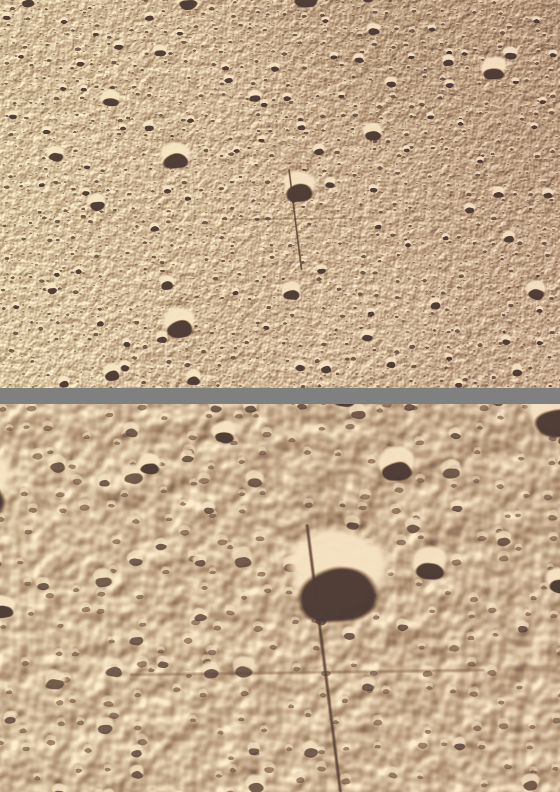
Top, the full canvas; bottom, a detail of the centre.
Write a Shadertoy shader that draws this texture.

```glsl
// Cratered dusty ground seen from above in low, warm light.
// Embossed gradient noise makes the rough soil; five octaves of jittered cells
// scatter craters with a lit far wall and a shadowed floor; a thin reticle lies on top.

#define BASE_TONE 0.735
#define RELIEF 0.27
#define RELIEF_SCALE 34.0
#define SMALLEST_CELL 0.0225
#define CRATER_LAYERS 5
#define SMALL_DENSITY 0.75
#define LARGE_DENSITY 0.28
#define SHADOW_COLOR vec3(0.27, 0.205, 0.195)
#define SOIL_COLOR vec3(0.66, 0.55, 0.435)
#define LIT_COLOR vec3(0.96, 0.90, 0.785)
#define RETICLE_WIDTH 0.0016

vec2 hash22(vec2 p) {
    vec3 a = fract(p.xyx * vec3(0.1031, 0.1030, 0.0973));
    a += dot(a, a.yzx + 33.33);
    return fract((a.xx + a.yz) * a.zy);
}

vec2 gradientAt(vec2 cell) {
    float angle = 6.2832 * hash22(cell).x;
    return vec2(cos(angle), sin(angle));
}

float gradientNoise(vec2 p) {
    vec2 i = floor(p), f = fract(p);
    vec2 u = f * f * f * (f * (f * 6.0 - 15.0) + 10.0);
    vec2 e = vec2(1.0, 0.0);
    float a = dot(gradientAt(i), f);
    float b = dot(gradientAt(i + e), f - e);
    float c = dot(gradientAt(i + e.yx), f - e.yx);
    float d = dot(gradientAt(i + e.xx), f - e.xx);
    return mix(mix(a, b, u.x), mix(c, d, u.x), u.y);
}

// Difference of noise along the light direction, over three octaves
float soilRelief(vec2 p) {
    float sum = 0.0, freq = RELIEF_SCALE, weight = 0.6;
    for (int i = 0; i < 3; i++) {
        vec2 q = p * freq + 17.0 * float(i);
        sum += weight * (gradientNoise(q) - gradientNoise(q + vec2(-0.28, 0.45)));
        freq *= 2.0;
        weight = 1.1;
    }
    return sum;
}

// One crater in units of its radius: outer shade, lit wall, dark floor
float addCrater(float tone, vec2 q, float soft, float strength) {
    vec2 outer = q - vec2(-0.1, 1.3);
    float wall = length((q - vec2(0.0, 0.25)) * vec2(0.95, 1.0));
    float pit = length((q - vec2(0.06, -0.38)) / vec2(0.80, 0.56));
    tone -= 0.22 * strength * exp(-4.0 * dot(outer, outer));
    tone = mix(tone, 1.0, strength * (1.0 - smoothstep(0.85 - soft, 1.0 + soft, wall)));
    return mix(tone, 0.03, strength * (1.0 - smoothstep(0.97 - soft, 1.03 + soft, pit)));
}

// Craters of one cell size; size runs from 0 (smallest) to 1 (largest)
float craterLayer(float tone, vec2 p, float cell, float size) {
    vec2 home = floor(p / cell);
    float pixel = 1.0 / iResolution.y;
    float seed = 148.0 * size + 23.0;
    float strength = mix(0.55, 0.97, min(size * 2.2, 1.0));
    for (int j = -1; j <= 1; j++)
    for (int i = -1; i <= 1; i++) {
        vec2 id = home + vec2(i, j);
        vec2 place = hash22(id + seed);
        vec2 kind = hash22(id + seed + 71.7);
        vec2 center = (id + mix(vec2(0.12), vec2(0.88), place)) * cell;
        float density = mix(SMALL_DENSITY, LARGE_DENSITY, size);
        if (kind.x > density * mix(0.75, 1.2, center.y)) continue;
        float radius = cell * mix(0.14, 0.24, kind.y * kind.y) * mix(1.0, 0.5, size);
        vec2 q = (p - center) / radius;
        if (dot(q, q) > 9.0) continue;
        q.y *= 1.0 + 0.25 * center.y;
        q += 0.2 * gradientNoise(q * 0.9 + id * 5.3);
        tone = addCrater(tone, q, 0.07 + 0.5 * pixel / radius, strength);
    }
    return tone;
}

float segmentDistance(vec2 p, vec2 a, vec2 b) {
    vec2 d = b - a;
    return length(p - a - d * clamp(dot(p - a, d) / dot(d, d), 0.0, 1.0));
}

float reticleLine(vec2 p, vec2 a, vec2 b) {
    float edge = 1.0 / iResolution.y;
    return 1.0 - smoothstep(0.0, RETICLE_WIDTH + edge, segmentDistance(p, a, b));
}

void mainImage(out vec4 fragColor, in vec2 fragCoord) {
    vec2 p = fragCoord / iResolution.y;
    float across = fragCoord.x / iResolution.x;

    // Soil with broad patches and a dimmer upper right
    float tone = BASE_TONE + RELIEF * soilRelief(p);
    tone += 0.05 * gradientNoise(p * 3.0) + mix(0.05, -0.04, across);
    tone -= 0.12 * smoothstep(0.9, 2.0, across + p.y);

    // Craters, small to large
    float cell = SMALLEST_CELL;
    for (int i = 0; i < CRATER_LAYERS; i++) {
        tone = craterLayer(tone, p, cell, float(i) / float(CRATER_LAYERS - 1));
        cell *= 2.0;
    }

    // Reticle
    float upright = reticleLine(p, vec2(0.745, 0.562), vec2(0.777, 0.306));
    float level = reticleLine(p, vec2(0.594, 0.434), vec2(0.896, 0.438));
    tone = mix(tone, 0.05, max(0.85 * upright, 0.35 * level));

    // Tone to warm colour, redder on the right
    tone = clamp(tone, 0.0, 1.05);
    vec3 color = mix(SHADOW_COLOR, SOIL_COLOR, min(tone * 2.0, 1.0));
    color = mix(color, LIT_COLOR, max(tone * 2.0 - 1.0, 0.0));
    color *= mix(vec3(1.01, 1.01, 0.98), vec3(1.0, 0.97, 0.97), across);
    fragColor = vec4(color, 1.0);
}
```
